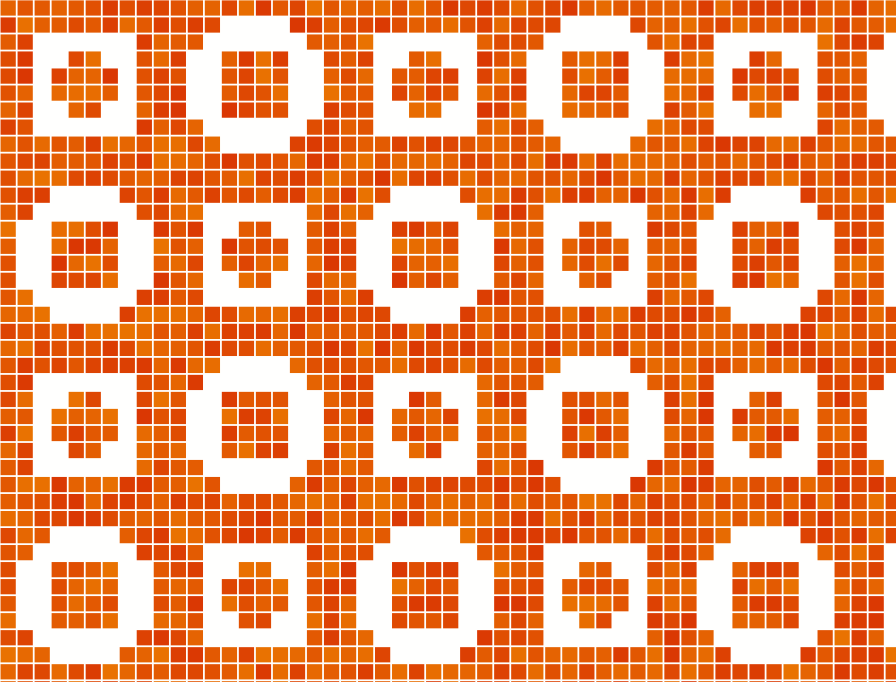
Write a WebGL 1 fragment shader that draws this pattern.

```glsl
precision highp float;

// Mosaic of small square tiles in mixed oranges, parted by white joints.
// Stepped white rings and white squares with tiled centres alternate in a
// checkerboard; each motif is tested on whole tiles, each tile hashed to a tone.

#define TILES_HIGH 40.07                     // tiles over the canvas height
#define GRID_SHIFT vec2(0.02, 0.03)          // grid offset, in tiles
#define BLOCK 10.0                           // tiles per motif block
#define JOINT 0.105                          // joint width, in tiles
#define WHITE vec3(1.0, 1.0, 0.995)
#define DEEP_ORANGE vec3(0.855, 0.215, 0.012)
#define LIGHT_ORANGE vec3(0.915, 0.450, 0.005)

uniform vec2 u_resolution;

float hash(vec2 p) {
  vec3 q = fract(vec3(p.xyx) * 0.1031);
  q += dot(q, q.yzx + 33.33);
  return fract((q.x + q.y) * q.z);
}

// Both motifs take the tile's step count from the block centre (0 = innermost).
float ringMotif(vec2 steps) {
  float far = max(steps.x, steps.y);
  float outer = step(far, 3.5) * step(steps.x + steps.y, 4.5);
  return outer * step(1.5, far);
}

float squareMotif(vec2 steps) {
  float outer = step(max(steps.x, steps.y), 2.5);
  return outer * step(1.5, steps.x + steps.y);
}

// Antialiased coverage of one tile, leaving half a joint on every side.
float tileCoverage(vec2 local, float pixel) {
  vec2 inside = 0.5 - 0.5 * JOINT - abs(local - 0.5);
  vec2 cover = clamp(inside / pixel + 0.5, 0.0, 1.0);
  return cover.x * cover.y;
}

void main() {
  // Tile coordinates, counted from the top left
  float pixel = TILES_HIGH / u_resolution.y;
  vec2 fromTop = vec2(gl_FragCoord.x, u_resolution.y - gl_FragCoord.y);
  vec2 grid = fromTop * pixel + GRID_SHIFT;
  vec2 tile = floor(grid);

  // Motif of this block: squares and rings alternate
  vec2 block = floor((tile + 0.5) / BLOCK);
  vec2 offset = tile + 0.5 - (block + 0.5) * BLOCK;
  vec2 steps = floor(abs(offset));
  float isRing = mod(block.x + block.y, 2.0);
  float blank = mix(squareMotif(steps), ringMotif(steps), isRing);

  // Flat random tone per tile
  vec3 tone = mix(DEEP_ORANGE, LIGHT_ORANGE, hash(tile + 7.0));

  float paint = tileCoverage(fract(grid), pixel) * (1.0 - blank);
  gl_FragColor = vec4(mix(WHITE, tone, paint), 1.0);
}
```
